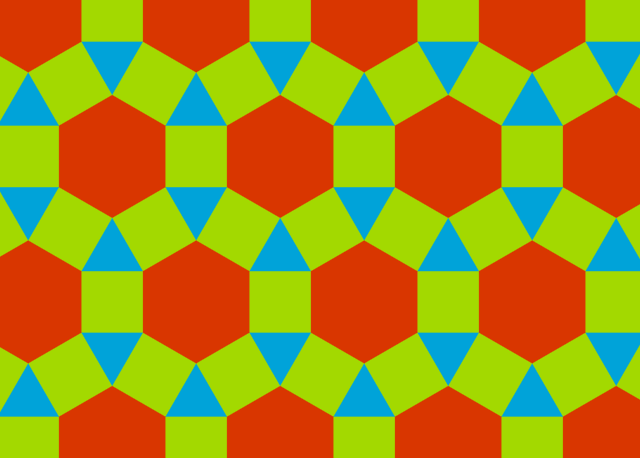
Give the GLSL for this pattern, as a WebGL 1 fragment shader.

```glsl
precision highp float;
// Rhombitrihexagonal tiling: red hexagons ringed by green squares and blue triangles.
// Each point moves to its nearest hexagon centre, then mirrors fold the cell into
// one wedge where every tile border is a straight line.

uniform vec2 u_resolution;

const float SQRT3 = 1.7320508;
const float SPACING = 0.2625;               // between hexagon centres, in canvas widths
const vec2 CENTRE = vec2(0.1753, 0.4712);   // one hexagon centre, in canvas widths
const float EDGE_SOFTNESS = 1.2;            // blend across a border, in pixels

const vec3 HEXAGON_COLOUR = vec3(0.85, 0.21, 0.0);
const vec3 SQUARE_COLOUR = vec3(0.64, 0.85, 0.0);
const vec3 TRIANGLE_COLOUR = vec3(0.0, 0.64, 0.85);

// All tiles share one side length, measured in lattice spacings.
const float SIDE = 1.0 / (1.0 + SQRT3);
const float HEXAGON_APOTHEM = 0.5 * SQRT3 * SIDE;

// Offset from the nearest point of a triangular lattice with unit spacing.
vec2 nearestCentreOffset(vec2 p) {
  vec2 period = vec2(1.0, SQRT3);
  vec2 a = mod(p + 0.5 * period, period) - 0.5 * period;
  vec2 b = mod(p, period) - 0.5 * period;
  return dot(a, a) < dot(b, b) ? a : b;
}

// Mirrors a hexagonal cell into the wedge around the +x axis:
// x runs outward across a hexagon side, y runs along it.
vec2 foldToWedge(vec2 p) {
  vec2 mirrorNormal = vec2(-0.5, 0.5 * SQRT3);
  p = abs(p);
  p -= 2.0 * max(dot(p, mirrorNormal), 0.0) * mirrorNormal;
  return abs(p);
}

// Smooth step from 0 to 1 across a border at signed distance zero.
float coverage(float signedDistance, float blendWidth) {
  return clamp(signedDistance / blendWidth + 0.5, 0.0, 1.0);
}

void main() {
  vec2 lattice = (gl_FragCoord.xy / u_resolution.x - CENTRE) / SPACING;
  float blendWidth = EDGE_SOFTNESS / (u_resolution.x * SPACING);
  vec2 wedge = foldToWedge(nearestCentreOffset(lattice));

  // Outside the hexagon, a square faces each side and triangles fill the corners.
  float triangle = coverage(wedge.y - 0.5 * SIDE, blendWidth);
  float hexagon = coverage(HEXAGON_APOTHEM - wedge.x, blendWidth);

  vec3 colour = mix(SQUARE_COLOUR, TRIANGLE_COLOUR, triangle);
  colour = mix(colour, HEXAGON_COLOUR, hexagon);
  gl_FragColor = vec4(colour, 1.0);
}
```
